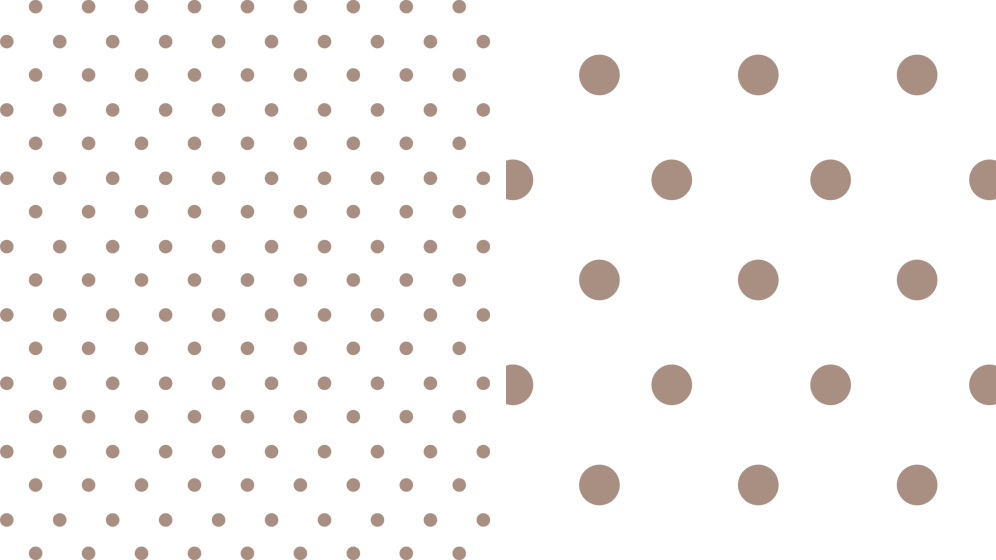
Left, the full canvas; right, a detail of the centre.
Give the GLSL for this pattern, as a Shadertoy shader.

```glsl
// Signed distance to the nearest dot of a rectangular lattice
float dotLattice(vec2 point, vec2 origin, vec2 spacing, float radius) {
    vec2 cell = fract((point - origin) / spacing + 0.5) - 0.5;
    return length(cell * spacing) - radius;
}

// Antialiased fill for a signed distance
float coverage(float dist, float pixel) {
    return 1.0 - smoothstep(-0.75 * pixel, 0.75 * pixel, dist);
}

void mainImage(out vec4 fragColor, in vec2 fragCoord) {
    // Lengths are fractions of the canvas height
    const vec2 spacing = vec2(0.09456, 0.12203);
    const vec2 evenRowOrigin = vec2(0.0636, 0.0119);
    const vec2 oddRowOrigin = vec2(0.0121, 0.0715);
    const float dotRadius = 0.0121;

    const vec3 paper = vec3(1.0);
    const vec3 taupe = vec3(0.66, 0.56, 0.51);

    float pixel = 1.0 / iResolution.y;
    vec2 point = fragCoord * pixel;

    // Two interleaved lattices form the staggered rows
    float evenRows = dotLattice(point, evenRowOrigin, spacing, dotRadius);
    float oddRows = dotLattice(point, oddRowOrigin, spacing, dotRadius);
    float ink = coverage(min(evenRows, oddRows), pixel);

    fragColor = vec4(mix(paper, taupe, ink), 1.0);
}
```
